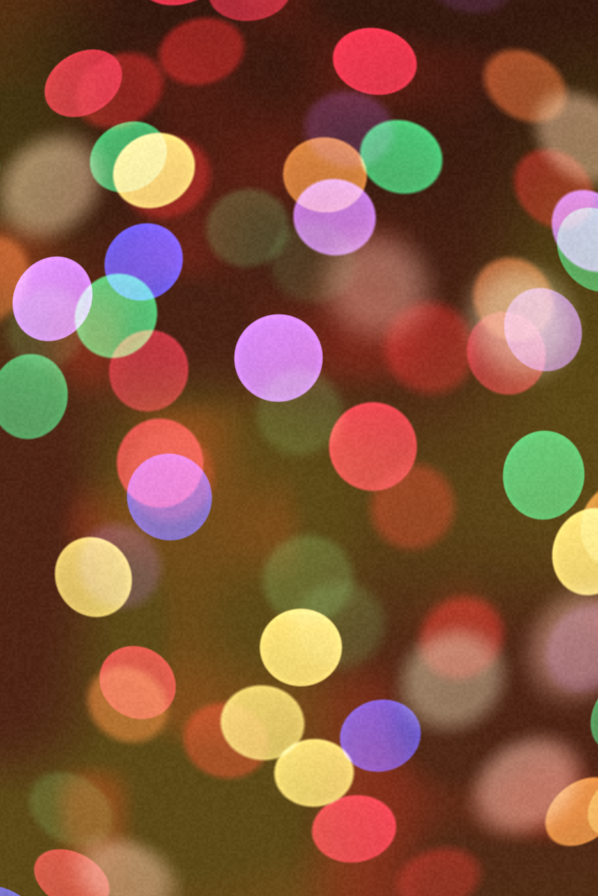
Reproduce this background procedurally as a Shadertoy shader.

```glsl
// Out-of-focus holiday lights: translucent coloured discs over a dark warm haze.

vec4 hash4(vec3 p) {
    vec4 q = fract(p.xyzx * vec4(0.1031, 0.1030, 0.0973, 0.1099));
    q += dot(q, q.wzxy + 33.33);
    return fract((q.xxyz + q.yzzw) * q.zywx);
}

float valueNoise(vec2 p, float seed) {
    vec2 i = floor(p), f = fract(p);
    f = f * f * (3.0 - 2.0 * f);
    float a = hash4(vec3(i, seed)).x;
    float b = hash4(vec3(i + vec2(1, 0), seed)).x;
    float c = hash4(vec3(i + vec2(0, 1), seed)).x;
    float d = hash4(vec3(i + vec2(1, 1), seed)).x;
    return mix(mix(a, b, f.x), mix(c, d, f.x), f.y);
}

// Bulb colour picked by a random number in 0..1
vec3 bulbColour(float pick) {
    if (pick < 0.43) return vec3(0.88, 0.12, 0.25);  // red
    if (pick < 0.54) return vec3(0.82, 0.47, 0.20);  // amber
    if (pick < 0.69) return vec3(0.98, 0.84, 0.42);  // yellow
    if (pick < 0.83) return vec3(0.08, 0.70, 0.40);  // green
    if (pick < 0.93) return vec3(0.22, 0.27, 0.90);  // blue
    return vec3(0.76, 0.45, 0.92);                   // violet
}

// Offset inside a disc, squeezed towards the lens axis away from the centre
vec2 lensOffset(vec2 p, vec2 disc, vec2 axis) {
    vec2 away = disc - axis;
    float dist = length(away);
    vec2 dir = away / max(dist, 1e-4);
    vec2 d = p - disc;
    float squeeze = 1.0 - 0.5 * min(dist * dist, 0.8);
    return d + dir * dot(d, dir) * (1.0 / squeeze - 1.0);
}

// Fraction of darkness left after screening one layer of scattered discs
vec3 discLayer(vec2 p, vec2 axis, float cell, float seed, float density,
               float radius, float blur, vec3 tint, float paleness) {
    vec3 dark = vec3(1.0);
    vec2 home = floor(p / cell);
    for (int y = -1; y <= 1; y++)
    for (int x = -1; x <= 1; x++) {
        vec2 id = home + vec2(x, y);
        vec4 place = hash4(vec3(id, seed));
        vec4 look = hash4(vec3(id, seed + 17.0));
        if (place.z > density) continue;

        vec2 d = lensOffset(p, (id + place.xy) * cell, axis);
        float r = radius * mix(0.93, 1.05, place.w);
        float edge = length(d) - r;
        float soft = max(blur * mix(0.6, 1.4, look.y), 0.75 / iResolution.x);
        float cover = 1.0 - smoothstep(-soft, soft, edge);

        // Faint bright rim and a gentle slope of light across the disc
        float rim = 0.10 * exp(-abs(edge + 0.004) / (0.003 + soft));
        float slope = 1.0 + 0.10 * dot(d, vec2(look.w - 0.5, 0.7)) / r;
        float strength = mix(0.5, 1.0, sqrt(look.z));
        vec3 light = mix(bulbColour(look.x), vec3(0.95, 0.78, 0.68), paleness);
        dark *= 1.0 - min(light * tint * strength * cover * (slope + rim), 1.0);
    }
    return dark;
}

// Dark maroon and olive haze
vec3 hazeBackdrop(vec2 p, float height) {
    float broad = valueNoise(p * 3.0, 3.0);
    float fine = valueNoise(p * 6.5 + 4.0, 5.0);
    vec3 maroon = vec3(0.28, 0.13, 0.075);
    vec3 olive = vec3(0.33, 0.26, 0.08);
    vec3 haze = mix(maroon, olive, smoothstep(0.2, 0.75, broad + 0.25 * (0.5 - height)));
    haze += vec3(0.18, 0.02, 0.02) * smoothstep(0.5, 0.95, fine);
    return haze * mix(1.1, 0.75, smoothstep(0.5, 1.0, height));
}

void mainImage(out vec4 fragColor, in vec2 fragCoord) {
    vec2 p = fragCoord / iResolution.x;
    vec2 axis = 0.5 * iResolution.xy / iResolution.x;
    vec3 dark = 1.0 - hazeBackdrop(p, fragCoord.y / iResolution.y);

    // Far lights: pale glow, then dim warm discs
    dark *= discLayer(p, axis, 0.29, 41.0, 0.38, 0.085, 0.035, vec3(0.55), 0.85);
    dark *= discLayer(p, axis, 0.23, 23.0, 0.75, 0.074, 0.014, vec3(0.55, 0.27, 0.25), 0.1);

    // Near lights: two crisp layers that overlap freely
    dark *= discLayer(p, axis, 0.20, 7.0, 0.54, 0.071, 0.003, vec3(1.0), 0.0);
    dark *= discLayer(p + 0.07, axis + 0.07, 0.26, 11.0, 0.57, 0.071, 0.003, vec3(1.0), 0.0);

    // Fine film grain
    vec3 colour = 1.0 - dark;
    colour += 0.04 * (valueNoise(p * 260.0, 9.0) - 0.5);
    fragColor = vec4(clamp(colour, 0.0, 1.0), 1.0);
}
```
